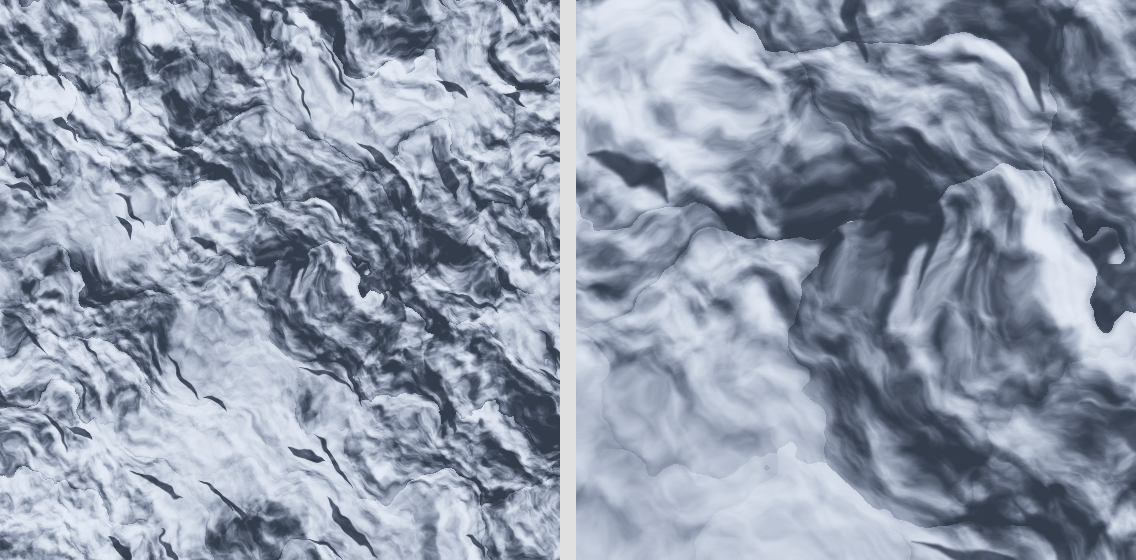
Left, the full canvas; right, a detail of the centre.
A Shadertoy shader for this texture:

```glsl
// Snow-dusted alpine rock: slanting crags, dark clefts, streaked walls and soft drifts.

const vec2  SLOPE = vec2(0.67, -0.742);   // direction in which the rock falls away
const vec2  LIGHT = vec2(0.35, 0.94);     // side on which snow settles
const float RELIEF_SCALE = 8.0;
const float RELIEF_STEP = 0.011;
const float CRAG_SCALE = 8.0;
const float CLEFT_SCALE = 8.5;
const float GRAIN_SCALE = 75.0;
const float DRIFT_SCALE = 5.0;
const float BIAS = -0.08;

// Tones from cleft to snow, and the share of the area lying below each
const vec3 TONES[6] = vec3[6](
    vec3(0.20, 0.24, 0.30), vec3(0.31, 0.35, 0.42), vec3(0.43, 0.47, 0.55),
    vec3(0.56, 0.60, 0.68), vec3(0.69, 0.73, 0.80), vec3(0.83, 0.86, 0.91));
const float RANKS[6] = float[6](0.03, 0.11, 0.225, 0.385, 0.61, 0.87);

float hash(vec2 p) {
    return fract(sin(dot(p, vec2(127.1, 311.7))) * 43758.5453);
}

vec2 hash2(vec2 p) {
    return vec2(hash(p), hash(p + 57.3));
}

float noise(vec2 p) {
    vec2 i = floor(p), f = fract(p);
    f = f * f * (3.0 - 2.0 * f);
    return mix(mix(hash(i), hash(i + vec2(1, 0)), f.x),
               mix(hash(i + vec2(0, 1)), hash(i + vec2(1, 1)), f.x), f.y);
}

const mat2 TURN = mat2(1.76, 0.96, -0.96, 1.76);   // rotate and double

float fbm(vec2 p) {
    float sum = 0.0, amp = 0.5;
    for (int i = 0; i < 5; i++) {
        sum += amp * noise(p);
        p = TURN * p + 13.7;
        amp *= 0.5;
    }
    return sum;
}

// Sharp-crested height, stretched along the slope
float ridges(vec2 p) {
    p = vec2(dot(p, SLOPE) * 0.65, dot(p, vec2(-SLOPE.y, SLOPE.x)) * 1.3) * RELIEF_SCALE;
    float sum = 0.0, amp = 0.5;
    for (int i = 0; i < 5; i++) {
        sum += amp * (1.0 - abs(2.0 * noise(p) - 1.0));
        p = TURN * p + 5.3;
        amp *= 0.54;
    }
    return sum;
}

// Cellular crags: x is the lit facet shade, y the distance to the border
vec2 crags(vec2 p) {
    vec2 cell = floor(p), nearest = vec2(0.0);
    float first = 9.0, second = 9.0;
    for (int y = -1; y <= 1; y++)
    for (int x = -1; x <= 1; x++) {
        vec2 id = cell + vec2(x, y);
        vec2 away = p - id - hash2(id);
        float d = length(away);
        if (d < first) { second = first; first = d; nearest = away; }
        else second = min(second, d);
    }
    return vec2(dot(nearest, LIGHT), second - first);
}

// Short tapered clefts, scattered one per cell
float clefts(vec2 p) {
    vec2 cell = floor(p);
    float cover = 0.0;
    for (int y = -1; y <= 1; y++)
    for (int x = -1; x <= 1; x++) {
        vec2 id = cell + vec2(x, y), rnd = hash2(id + 31.0);
        vec2 away = p - id - hash2(id + 9.0);
        float angle = -0.35 - 0.8 * rnd.x;
        vec2 dir = vec2(cos(angle), sin(angle));
        float along = dot(away, dir) / mix(0.2, 0.55, rnd.y);
        float across = abs(dot(away, vec2(-dir.y, dir.x)) + 0.06 * along * along);
        float width = mix(0.025, 0.075, hash(id + 71.0)) * (1.0 - along * along);
        float shown = step(0.35, hash(id + 83.0));
        cover = max(cover, shown * (1.0 - smoothstep(width - 0.015, width + 0.015, across))
                                 * step(abs(along), 1.0));
    }
    return cover;
}

vec3 toneRamp(float rank) {
    vec3 col = TONES[0];
    for (int i = 1; i < 6; i++) {
        float t = (rank - RANKS[i - 1]) / (RANKS[i] - RANKS[i - 1]);
        col = mix(col, TONES[i], clamp(t, 0.0, i == 5 ? 1.45 : 1.0));
    }
    return col;
}

void mainImage(out vec4 fragColor, in vec2 fragCoord) {
    vec2 p = fragCoord / iResolution.y;
    vec2 warp = vec2(fbm(p * 9.0 + 3.0), fbm(p * 9.0 + 41.0)) - 0.485;
    vec2 q = p + 0.09 * warp;

    // Rock shading in units of standard deviation
    float relief = (ridges(q) - ridges(q + LIGHT * RELIEF_STEP)) / 0.065;
    float broad = (fbm(p * DRIFT_SCALE + 20.0) - 0.485) / 0.124;
    float grain = (fbm(q * GRAIN_SCALE * vec2(0.8, 1.2)) - 0.485) / 0.124;
    vec2 crag = crags((p + 0.16 * warp) * CRAG_SCALE);
    float level = BIAS + 0.62 * relief + 0.5 * broad + 0.38 * grain + 1.2 * crag.x;
    level -= 0.8 * (1.0 - smoothstep(0.0, 0.09, crag.y)) * noise(p * 14.0);

    // Smooth drifts hide the rock
    float drift = smoothstep(0.53, 0.68, fbm(q * DRIFT_SCALE + 70.0));
    level = mix(level, 1.1 + 0.2 * level, 0.75 * drift);

    // Upright stains on some walls
    float wall = smoothstep(0.5, 0.62, fbm(p * 2.5 + 8.0));
    float stain = smoothstep(0.6, 0.8, noise(vec2(q.x * 45.0 + p.y * 4.0, p.y * 5.0)));
    level -= 1.1 * wall * stain;

    // Dark clefts with ragged edges
    vec2 ragged = vec2(noise(p * 55.0), noise(p * 55.0 + 17.0)) - 0.5;
    float cleft = clefts((p + 0.05 * warp + 0.012 * ragged) * CLEFT_SCALE);
    level = mix(level, -1.8 + 0.25 * grain, 0.85 * cleft);

    fragColor = vec4(toneRamp(1.0 / (1.0 + exp(-1.7 * level))), 1.0);
}
```
